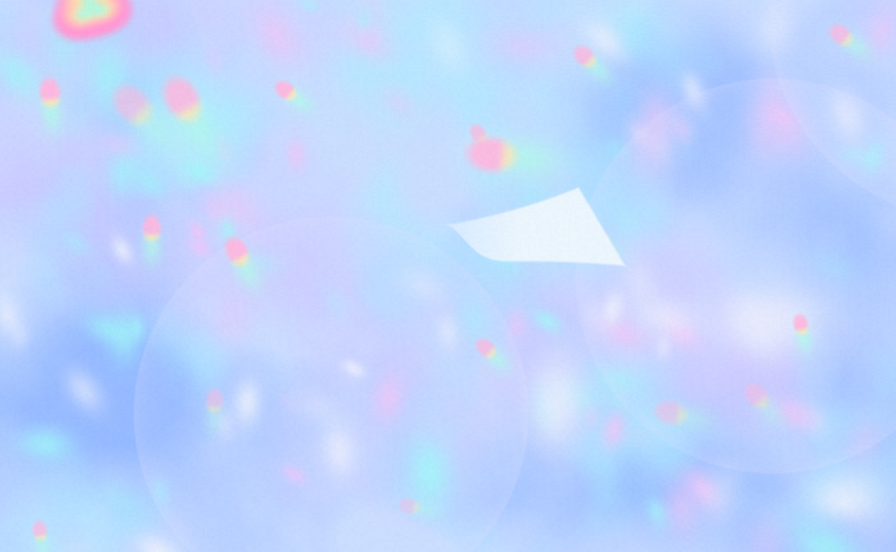
Write a Shadertoy shader that draws this background.

```glsl
float hash(float n) { return fract(sin(n * 127.1) * 43758.5453); }

float hash2(vec2 p) { return fract(sin(dot(p, vec2(127.1, 311.7))) * 43758.5453); }

float noise(vec2 p) {
    vec2 i = floor(p), f = fract(p);
    f = f * f * f * (f * (f * 6.0 - 15.0) + 10.0);
    return mix(mix(hash2(i), hash2(i + vec2(1, 0)), f.x),
               mix(hash2(i + vec2(0, 1)), hash2(i + vec2(1, 1)), f.x), f.y);
}

float fbm(vec2 p) {
    float sum = 0.0, amp = 0.55;
    for (int i = 0; i < 3; i++) {
        sum += amp * noise(p);
        p = mat2(0.8, 0.6, -0.6, 0.8) * p * 2.1 + 7.3;
        amp *= 0.45;
    }
    return sum;
}

// Coordinates along and across a direction
vec2 alongAxis(vec2 q, float angle) {
    vec2 axis = vec2(cos(angle), sin(angle));
    return vec2(dot(q, axis), dot(q, vec2(-axis.y, axis.x)));
}

float glow(vec2 q, vec2 radius) {
    q /= radius;
    return exp(-dot(q, q));
}

// Pastel cloud: broad pools of light, broken up by noise
vec3 haze(vec2 p) {
    float grain = fbm(p * 4.0 + 3.1) - 0.45;
    float blue = glow(p - vec2(0.17, 0.30), vec2(0.26, 0.15)) + glow(p - vec2(1.22, 0.82), vec2(0.25, 0.22))
               + glow(p - vec2(1.52, 0.50), vec2(0.20, 0.35)) + glow(p - vec2(1.15, 0.12), vec2(0.25, 0.15));
    float lavender = glow(p - vec2(0.68, 0.33), vec2(0.38, 0.25)) + glow(p - vec2(0.12, 0.62), vec2(0.30, 0.20))
                   + glow(p - vec2(1.38, 0.40), vec2(0.20, 0.18)) + glow(p - vec2(0.50, 0.95), vec2(0.35, 0.12));
    float aqua = glow(p - vec2(0.72, 0.78), vec2(0.24, 0.15)) + glow(p - vec2(0.12, 0.06), vec2(0.16, 0.10))
               + glow(p - vec2(1.18, 0.24), vec2(0.14, 0.12)) + glow(p - vec2(0.36, 0.82), vec2(0.16, 0.12));
    vec3 col = mix(vec3(0.78, 0.86, 1.0), vec3(0.62, 0.75, 1.0), clamp(0.9 * blue - 1.5 * grain, 0.0, 1.0));
    float violet = fbm(p * 4.5 + 21.7) - 0.46;
    col = mix(col, vec3(0.79, 0.79, 1.0), clamp(0.65 * lavender + 1.6 * violet - 0.35 * blue, 0.0, 0.9));
    float mint = fbm(p * 5.0 + 42.3) - 0.49;
    return mix(col, vec3(0.68, 0.91, 1.0), clamp(0.5 * aqua + 1.8 * mint, 0.0, 0.8));
}

// Large translucent disc with a faint bright rim
vec3 addDisc(vec3 col, vec2 q, float radius) {
    float depth = radius - length(q);
    float inside = smoothstep(0.0, 0.005, depth);
    return mix(col, vec3(0.87, 0.88, 1.0), inside * (0.07 + 0.2 * exp(-max(depth, 0.0) * 40.0)));
}

// Blurred dabs of aqua, pink and white
vec3 addDabs(vec3 col, vec2 p, float aspect) {
    for (int i = 0; i < 110; i++) {
        float n = float(i) + 1.0;
        vec2 center = vec2(hash(n) * aspect, hash(n + 100.3));
        vec2 q = alongAxis(p - center, -1.0 + 1.8 * (hash(n + 200.7) - 0.5));
        float size = mix(0.014, 0.045, pow(hash(n + 300.1), 1.4));
        float kind = hash(n + 400.9);
        vec3 tint = kind < 0.38 ? vec3(0.65, 0.94, 0.98)
                  : kind < 0.66 ? vec3(0.89, 0.79, 0.98) : vec3(0.89, 0.92, 0.99);
        col = mix(col, tint, glow(q, size * vec2(1.4, 0.85)) * mix(0.2, 0.85, hash(n + 500.3)));
    }
    return col;
}

// Pink glint fading through yellow into a pale mint tail
vec3 addGlint(vec3 col, vec2 q, float angle, float size, float strength) {
    q = alongAxis(q, angle) / size;
    float tail = glow(q - vec2(1.7, 0.0), vec2(1.8, 0.95));
    col = mix(col, vec3(0.70, 0.97, 0.92), 0.85 * strength * tail);
    float head = smoothstep(1.4, 0.6, length(q / vec2(1.2, 0.85)));
    vec3 tint = mix(vec3(1.0, 0.71, 0.87), vec3(0.98, 0.90, 0.72), smoothstep(0.2, 1.0, q.x));
    return mix(col, tint, strength * head);
}

vec3 addGlints(vec3 col, vec2 p, float aspect) {
    for (int i = 0; i < 15; i++) {
        float n = float(i) + 11.0;
        vec2 cell = vec2(mod(float(i), 5.0), floor(float(i) / 5.0));
        vec2 jitter = vec2(hash(n + 31.7), hash(n + 57.1));
        vec2 center = (cell + mix(vec2(0.1), vec2(0.9), jitter)) / vec2(5, 3) * vec2(aspect, 1.0);
        float angle = -0.85 + 1.6 * (hash(n + 73.3) - 0.5);
        float size = mix(0.013, 0.03, pow(hash(n + 91.9), 1.6));
        col = addGlint(col, p - center, angle, size, mix(0.35, 0.95, hash(n + 113.5)));
    }
    // Larger glints in the upper half
    col = addGlint(col, p - vec2(0.33, 0.82), -1.05, 0.034, 0.85);
    col = addGlint(col, p - vec2(0.24, 0.81), -0.8, 0.032, 0.6);
    return addGlint(col, p - vec2(0.89, 0.72), -0.1, 0.035, 0.9);
}

// Iridescent bubble: mint core, yellow band, pink lower rim
vec3 addBubble(vec3 col, vec2 q) {
    q = alongAxis(q, 0.25) / vec2(0.07, 0.058);
    float r = length(q) + 0.08 * sin(3.0 * atan(q.y, q.x));
    vec3 tint = mix(vec3(0.72, 0.96, 0.86), vec3(1.0, 0.86, 0.68), smoothstep(0.1, 0.6, r));
    tint = mix(tint, vec3(1.0, 0.60, 0.83), smoothstep(0.35, 0.95, r - 0.25 * q.y));
    return mix(col, tint, smoothstep(1.2, 0.8, r));
}

// Pale curved shard bounded by three edges
vec3 addShard(vec3 col, vec2 p) {
    float t = p.x - 0.8;
    float top = 0.593 + 0.15 * t + 0.51 * t * t - p.y;
    float bottom = p.y - 0.517 - 0.076 * exp(-t * t * 320.0) - 0.008 * sin(clamp(t / 0.335, 0.0, 1.0) * 3.14);
    float right = dot(vec2(1.135, 0.517) - p, vec2(0.86, 0.51));
    float edge = min(min(top, bottom), min(right, t));
    vec3 tint = mix(vec3(0.84, 0.92, 1.0), vec3(0.92, 0.96, 0.99), smoothstep(0.0, 0.16, t));
    return mix(col, tint, smoothstep(-0.002, 0.005, edge));
}

void mainImage(out vec4 fragColor, in vec2 fragCoord) {
    vec2 p = fragCoord / iResolution.y;
    float aspect = iResolution.x / iResolution.y;
    vec3 col = addDabs(haze(p), p, aspect);
    // Contrast lift around the mean tone
    col = mix(vec3(0.75, 0.84, 1.0), col, 1.25);
    col = addDisc(col, p - vec2(1.40, 0.50), 0.36);
    col = addDisc(col, p - vec2(0.60, 0.25), 0.36);
    col = addDisc(col, p - vec2(1.76, 0.97), 0.37);
    // Soft white light
    float white = glow(p - vec2(1.40, 0.42), vec2(0.10, 0.06)) + glow(p - vec2(1.01, 0.27), vec2(0.05, 0.09));
    col = mix(col, vec3(0.91, 0.92, 0.99), 0.85 * white);
    col = addBubble(addGlints(col, p, aspect), p - vec2(0.165, 0.985));
    col = addShard(col, p) + 0.016 * (noise(p * 260.0) - 0.5);
    fragColor = vec4(clamp(col, 0.0, 1.0), 1.0);
}
```
